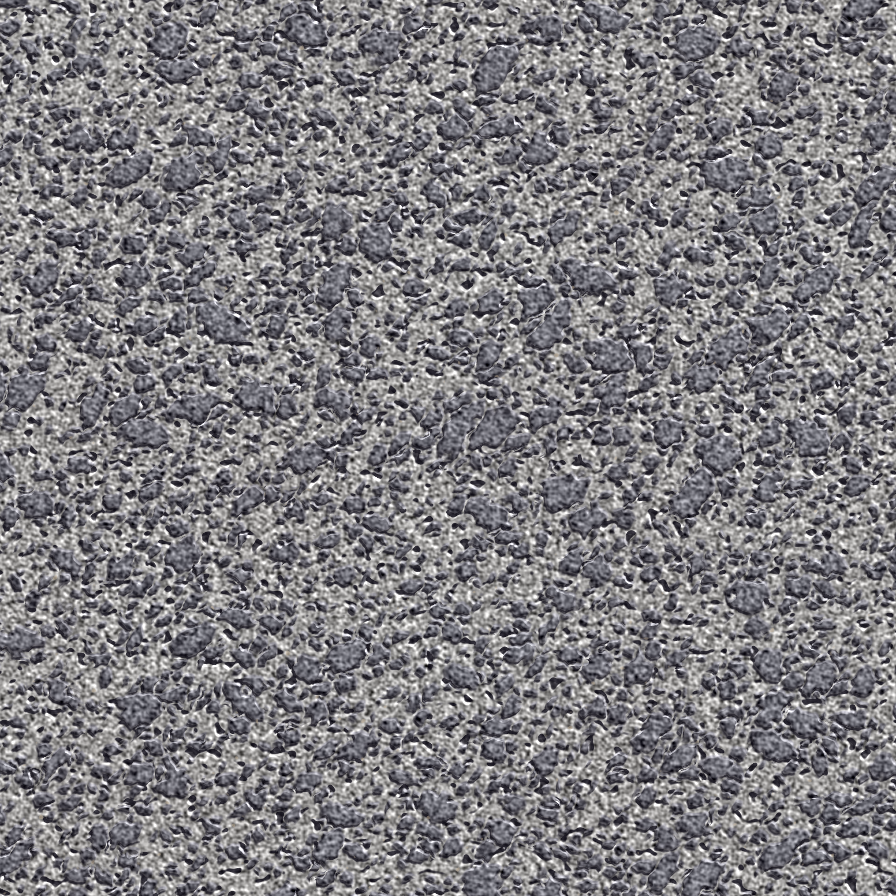
A three.js fragment shader for this texture:

```glsl
#define STONE_SCALE 17.0
#define STONE_COVER 0.66
#define SEAM_WIDTH 0.0022
#define GRIT_SCALE 100.0
#define GRIT_CONTRAST 0.72
#define RELIEF 0.30
#define LIGHT_STEP vec2(0.0016, 0.0032)
#define STONE_COLOR vec3(0.460, 0.460, 0.495)
#define MORTAR_COLOR vec3(0.625, 0.618, 0.612)
#define SHADOW_COLOR vec3(0.125, 0.115, 0.155)
#define SAND_COLOR vec3(0.760, 0.690, 0.590)

varying vec2 vUv;

vec2 hash2(vec2 p) {
  p = vec2(dot(p, vec2(127.1, 311.7)), dot(p, vec2(269.5, 183.3)));
  return fract(sin(p) * 43758.5);
}

float gradientNoise(vec2 p) {
  vec2 i = floor(p), f = fract(p);
  vec2 u = f * f * f * (f * (f * 6.0 - 15.0) + 10.0);
  vec2 e = vec2(0.0, 1.0);
  float a = dot(hash2(i) * 2.0 - 1.0, f);
  float b = dot(hash2(i + e.yx) * 2.0 - 1.0, f - e.yx);
  float c = dot(hash2(i + e.xy) * 2.0 - 1.0, f - e.xy);
  float d = dot(hash2(i + e.yy) * 2.0 - 1.0, f - e.yy);
  return mix(mix(a, b, u.x), mix(c, d, u.x), u.y);
}

// Rounded irregular hexagon, negative inside
float chippedStone(vec2 v, float size, vec2 id) {
  float facet = -1.0;
  for (int k = 0; k < 6; k++) {
    vec2 r = hash2(id + float(k) * 7.3);
    float angle = (float(k) + 0.7 * r.x) * 1.0472;
    facet = max(facet, dot(v, vec2(cos(angle), sin(angle))) - size * mix(0.7, 1.1, r.y));
  }
  return mix(facet, length(v) - size, 0.3);
}

// Union that keeps a mortar seam where two stones meet
float seamedUnion(float a, float b, float seam) {
  return max(min(a, b), seam - abs(a - b));
}

// Distance to one size class of scattered, mostly flat-lying stones
float stoneLayer(vec2 p, float scale, float seed) {
  vec2 q = p * scale;
  float d = 1.0;
  for (int y = -1; y <= 1; y++) {
    for (int x = -1; x <= 1; x++) {
      vec2 id = floor(q) + vec2(float(x), float(y));
      vec2 place = hash2(id + seed), kind = hash2(id + seed + 37.0);
      vec2 form = hash2(id + seed + 71.0);
      if (kind.x > STONE_COVER) continue;
      float tilt = (kind.y - 0.4) * 2.0;
      float c = cos(tilt), s = sin(tilt);
      vec2 v = mat2(c, -s, s, c) * (q - id - 0.5 - 0.8 * (place - 0.5));
      float stretch = sqrt(mix(1.0, 2.4, form.y));
      v *= vec2(1.0 / stretch, stretch);
      float stone = chippedStone(v, mix(0.2, 0.44, form.x), id + seed);
      d = seamedUnion(d, stone, SEAM_WIDTH * scale);
    }
  }
  return d / scale;
}

float stoneDistance(vec2 p) {
  vec2 coarse = vec2(gradientNoise(p * 60.0), gradientNoise(p * 60.0 + 19.0));
  vec2 fine = vec2(gradientNoise(p * 140.0 + 5.0), gradientNoise(p * 140.0 + 43.0));
  p += 0.0055 * coarse + 0.004 * fine;
  float d = stoneLayer(p, STONE_SCALE, 3.0);
  d = seamedUnion(d, stoneLayer(p, STONE_SCALE * 1.9, 131.0), SEAM_WIDTH);
  return seamedUnion(d, stoneLayer(p, STONE_SCALE * 3.7, 257.0), SEAM_WIDTH);
}

float stoneMask(float d) { return 1.0 - smoothstep(-0.0022, 0.0012, d); }

float pitMask(vec2 p) {
  return smoothstep(0.19, 0.36, gradientNoise(p * vec2(72.0, 90.0) + 11.0));
}

float surfaceHeight(vec2 p, float stone) { return stone - pitMask(p) * (1.0 - stone); }

void main() {
  vec2 p = vUv;
  float d = stoneDistance(p);
  float stone = stoneMask(d);
  float pit = pitMask(p) * (1.0 - stone);

  // Light from above: bright upper edges, dark lower ones
  vec2 lit = p + LIGHT_STEP;
  float slope = surfaceHeight(p, stone) - surfaceHeight(lit, stoneMask(stoneDistance(lit)));

  // Grit in three sizes, each turned to hide the noise lattice
  vec2 g = mat2(0.8, -0.6, 0.6, 0.8) * p * GRIT_SCALE;
  float grit = 0.4 * gradientNoise(g) + 0.75 * gradientNoise(g.yx * 1.8 + p * 40.0)
             + 0.7 * gradientNoise(p * GRIT_SCALE * 2.4 + 23.0);
  float patches = gradientNoise(p * 5.0) + 0.6 * gradientNoise(p * 21.0 + 3.0);

  // Stones darken toward their edges, so small ones read as dark pebbles
  float edge = smoothstep(-0.0085, -0.0005, d);
  vec3 stoneColor = mix(STONE_COLOR, SHADOW_COLOR, 0.6 * edge);
  vec3 color = mix(MORTAR_COLOR, stoneColor, stone);
  color += patches * vec3(0.02, 0.025, 0.025);
  color += grit * GRIT_CONTRAST * mix(1.0, 0.75, stone);
  color += max(slope, 0.0) * RELIEF;

  // Crevices, pits and sparse sandy grains
  float shadow = clamp(0.8 * pit + 0.9 * max(-slope, 0.0), 0.0, 0.95);
  color = mix(color, SHADOW_COLOR + 0.15 * grit, shadow);
  float sand = smoothstep(0.42, 0.56, gradientNoise(p * 120.0 + 61.0));
  color = mix(color, SAND_COLOR, 0.5 * sand * (1.0 - stone));
  gl_FragColor = vec4(clamp(color, 0.0, 1.0), 1.0);
}
```
